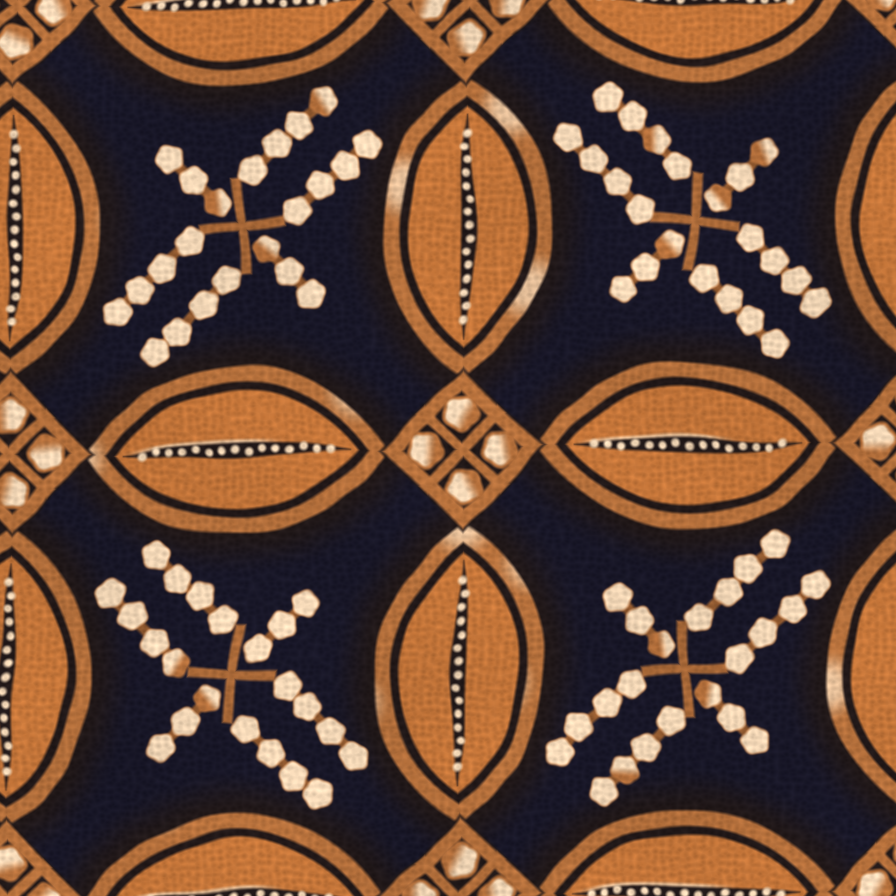
Reproduce this pattern procedurally as a Shadertoy shader.

```glsl
// Wax-resist cloth: almond lattice, diamond knots of four pearls, and beaded crosses on navy.

const vec3 NAVY   = vec3(0.095, 0.090, 0.155);
const vec3 BLACK  = vec3(0.130, 0.095, 0.095);
const vec3 ORANGE = vec3(0.770, 0.460, 0.225);
const vec3 TAN    = vec3(0.710, 0.440, 0.235);
const vec3 CREAM  = vec3(0.960, 0.850, 0.720);

float hash(vec2 p) {
    return fract(sin(dot(p, vec2(127.1, 311.7))) * 4375.85);
}

vec2 hash2(vec2 p) {
    return vec2(hash(p), hash(p + 17.3));
}

// Cellular noise: distance to the nearest scattered point
float cellular(vec2 p) {
    vec2 cell = floor(p);
    float nearest = 2.0;
    for (int y = -1; y <= 1; y++)
    for (int x = -1; x <= 1; x++) {
        vec2 c = cell + vec2(x, y);
        nearest = min(nearest, length(c + hash2(c) - p));
    }
    return nearest;
}

// Layered sines for the hand-drawn wobble
vec2 wobble(vec2 p) {
    return sin(p.yx * 9.0 + vec2(0.4, 2.1)) * 0.005
         + sin(p.yx * 23.0 + p * 11.0) * 0.0025
         + sin(p * 57.0 + p.yx * 31.0) * 0.0012;
}

float fill(float d, float soft) { return smoothstep(soft, -soft, d); }

float sdAlmond(vec2 p, float h, float w) {
    float r = (h * h + w * w) / (2.0 * w), d = r - w;
    p = abs(p);
    return (p.y - h) * d > p.x * h ? length(p - vec2(0.0, h))
                                   : length(p + vec2(d, 0.0)) - r;
}

float sdBar(vec2 p, vec2 halfSize) {
    vec2 d = abs(p) - halfSize;
    return length(max(d, 0.0)) + min(max(d.x, d.y), 0.0);
}

// Tan disc with a cream face; low coverage leaves one side stained
vec3 bead(vec3 col, vec2 p, float radius, float rim, float coverage, float seed, float soft) {
    float angle = 6.2832 * seed;
    float side = dot(p, vec2(cos(angle), sin(angle))) / radius;
    float d = length(p) - radius * (1.0 + 0.06 * sin(5.0 * atan(p.y, p.x) + angle));
    col = mix(col, TAN, fill(d, soft));
    float face = fill(d + rim, soft) * smoothstep(-0.4, 0.4, side + coverage);
    return mix(col, CREAM, face);
}

// Almond standing upright, with a ring, a dark line and a dotted slit
vec3 almond(vec3 col, vec2 p, float seed, float wear, float soft) {
    float d = sdAlmond(p, 0.335, 0.188);
    col = mix(col, mix(TAN, CREAM, wear), fill(d, soft));
    col = mix(col, BLACK, fill(d + 0.036, soft));
    col = mix(col, ORANGE, fill(d + 0.055, soft));
    float slit = sdAlmond(p, 0.25, 0.017);
    float halo = step(0.45, seed) * smoothstep(-0.006, 0.006, p.x) * smoothstep(0.19, 0.1, abs(p.y + 0.07));
    col = mix(col, CREAM, 0.75 * halo * fill(slit - 0.007, soft));
    col = mix(col, BLACK, fill(slit, soft));
    float row = round(p.y / 0.03);
    vec2 dotPos = vec2(p.x + 0.004 * sin(row * 2.3 + seed * 9.0), p.y - row * 0.03);
    return mix(col, CREAM, fill(length(dotPos) - 0.009, soft) * step(abs(row), 7.0));
}

// Diamond frame split in four, one pearl in each pocket
vec3 knot(vec3 col, vec2 p, vec2 id, float soft) {
    vec2 a = abs(p);
    float d = (a.x + a.y - 0.178) * 0.7071;
    col = mix(col, BLACK, fill(d - 0.005, soft));
    col = mix(col, TAN, fill(d, soft));
    col = mix(col, BLACK, fill(d + 0.031, soft));
    float bars = abs(a.x - a.y) * 0.7071 - 0.012;
    col = mix(col, TAN, fill(max(bars, d), soft));
    vec2 pocket = a.x > a.y ? vec2(sign(p.x), 0.0) : vec2(0.0, sign(p.y));
    float seed = hash(id * 3.1 + pocket);
    return bead(col, p - pocket * 0.084, 0.041, 0.008, 0.25, seed, soft);
}

// Double bead rows on one diagonal, short single rows on the other
vec3 beadCross(vec3 col, vec2 p, vec2 id, float soft) {
    p.x *= mod(id.x + id.y, 2.0) > 0.5 ? 1.0 : -1.0;
    vec2 r = vec2(p.x + p.y, p.y - p.x) * 0.7071, a = abs(r), s = sign(r);
    float strings = min(sdBar(a - vec2(0.216, 0.065), vec2(0.11, 0.011)),
                        sdBar(vec2(r.x, a.y - 0.147), vec2(0.011, 0.072)));
    col = mix(col, TAN * 0.8, fill(strings, soft));
    vec2 t = p + vec2(0.09, -0.09) * p.yx;
    float arms = min(sdBar(t, vec2(0.011, 0.11)), sdBar(t, vec2(0.097, 0.011)));
    col = mix(col, TAN * 0.93, fill(arms, soft));
    for (int i = 0; i < 4; i++) {
        float k = float(i);
        vec2 key = id * 5.7 + s * 1.3 + k * 2.9;
        float stain = hash(key) > 0.86 ? 0.1 : 1.5;
        vec2 jitter = (hash2(key + 4.0) - 0.5) * 0.011;
        col = bead(col, a - vec2(0.106 + 0.0735 * k, 0.065) - jitter, 0.032, 0.002, stain, hash(key + 8.0), soft);
        if (i == 3) continue;
        key = id * 4.3 + vec2(k, s.y * 2.0);
        stain = hash(key) > (i == 0 ? 0.4 : 0.9) ? -0.1 : 1.5;
        col = bead(col, vec2(r.x, a.y - 0.075 - 0.072 * k), 0.031, 0.002, stain, hash(key + 8.0), soft);
    }
    return col;
}

void mainImage(out vec4 fragColor, in vec2 fragCoord) {
    vec2 uv = fragCoord / iResolution.y;
    float soft = max(0.005, 2.0 / iResolution.y);

    // Slightly skewed lattice, two repeats each way
    vec2 c = uv - vec2(0.517, 0.5);
    vec2 q = (c - c.yx * vec2(0.013, 0.014)) / vec2(0.505, 0.5);
    q += wobble(q);
    vec2 knotId = round(q), cellId = floor(q);
    vec2 n = q - knotId, m = q - cellId - 0.5;
    vec2 upright = vec2(n.x, m.y), lying = vec2(n.y, m.x);

    // Ground is navy, browner beside the almonds
    float edge = min(sdAlmond(upright, 0.335, 0.188), sdAlmond(lying, 0.335, 0.188));
    vec3 col = mix(BLACK, NAVY, smoothstep(0.0, 0.1, edge));

    float wear = 0.75 * smoothstep(0.2, 0.05, cellular(q * 2.3 + 3.0));
    col = almond(col, upright, hash(vec2(knotId.x, cellId.y)) * 0.7, wear, soft);
    col = almond(col, lying, hash(vec2(cellId.x, knotId.y) + 9.0) * 0.5 + 0.4, wear, soft);
    col = knot(col, n, knotId, soft);
    col = beadCross(col, m, cellId, soft);

    // Woven threads, grain and uneven dye
    vec2 thread = sin(uv * 700.0 + 2.0 * sin(uv.yx * 37.0));
    float grain = cellular(uv * vec2(120.0, 150.0)) - 0.5;
    float dye = sin(q.x * 7.0 + 2.0 * sin(q.y * 5.0)) * sin(q.y * 8.0 + q.x * 3.0);
    col *= 1.0 + 0.025 * (thread.x + thread.y) + 0.12 * grain + 0.03 * dye;
    col += 0.025 * grain;
    fragColor = vec4(clamp(col, 0.0, 1.0), 1.0);
}
```
